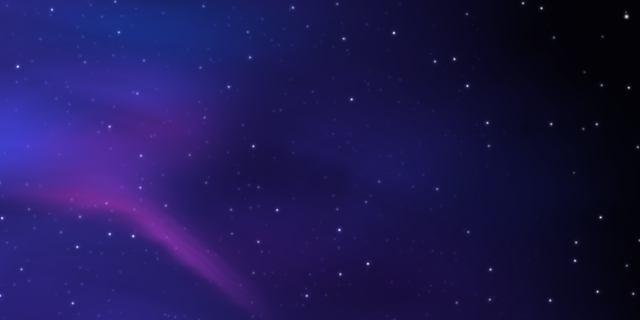
Write a Shadertoy shader that draws this background.

```glsl
// Deep-space nebula: violet and blue gas at the left fading to black, with scattered stars.

vec3 hash3(vec2 p) {
    vec3 q = fract(p.xyx * vec3(0.1031, 0.1030, 0.0973));
    q += dot(q, q.yxz + 33.33);
    return fract((q.xxy + q.yzz) * q.zyx);
}

// Layered, warped sines; roughly -1 to 1
float wisps(vec2 p) {
    float sum = 0.0, amp = 0.5;
    for (int i = 0; i < 6; i++) {
        p.y += 0.8 * sin(p.x * 0.9 + float(i) * 1.7);
        sum += amp * sin(p.y + 0.7 * sin(p.x + 2.0));
        p = mat2(1.55, -0.25, 0.25, 1.75) * p + 1.3;
        amp *= 0.6;
    }
    return sum;
}

// Soft elliptical glow
float glow(vec2 p, vec2 center, vec2 radius) {
    vec2 d = (p - center) / radius;
    return exp(-dot(d, d));
}

// One jittered star per occupied grid cell
float stars(vec2 p, float density, float chance, float size) {
    vec2 cell = floor(p * density);
    vec3 h = hash3(cell + density);
    vec2 center = (cell + 0.2 + 0.6 * h.xy) / density;
    float d = length(p - center) / size;
    float level = fract(h.z * 57.0 + h.x);
    float light = exp(-d * d) + 0.10 * exp(-0.16 * d * d);
    return step(h.z, chance) * mix(0.25, 1.0, level * level) * light;
}

void mainImage(out vec4 fragColor, in vec2 fragCoord) {
    vec2 p = fragCoord / iResolution.y;
    p.x *= 2.0 * iResolution.y / iResolution.x;

    // Gas streaks: broad billows, then fine near-level strands
    float broad = wisps(p * vec2(2.6, 6.0) + 0.6);
    float fine = wisps(p * vec2(4.0, 15.0) + vec2(3.0, 4.0 * p.x));
    vec2 q = p + vec2(0.07, 0.03) * broad + vec2(0.05, 0.008) * fine;

    // Base: indigo to black, darkest in the upper right
    float across = q.x + 0.38 * (q.y - 0.5);
    vec3 col = mix(vec3(0.16, 0.14, 0.47), vec3(0.11, 0.085, 0.32), smoothstep(0.1, 0.9, across));
    col = mix(col, vec3(0.055, 0.045, 0.18), smoothstep(0.95, 1.65, across));
    col = mix(col, vec3(0.008, 0.007, 0.028), smoothstep(1.4, 2.0, across));

    // Blue clouds
    col = mix(col, vec3(0.08, 0.19, 0.53), 0.75 * glow(q, vec2(0.50, 0.91), vec2(0.36, 0.15)));
    col = mix(col, vec3(0.25, 0.25, 0.82), 0.9 * glow(q, vec2(0.0, 0.56), vec2(0.34, 0.19)));
    col = mix(col, vec3(0.25, 0.21, 0.70), 0.8 * glow(q, vec2(0.40, 0.70), vec2(0.25, 0.11)));
    col = mix(col, vec3(0.13, 0.11, 0.41), 0.75 * glow(q, vec2(1.26, 0.46), vec2(0.24, 0.16)));
    col = mix(col, vec3(0.05, 0.06, 0.23), 0.6 * glow(q, vec2(1.58, 0.42), vec2(0.32, 0.16)));

    // Dark violet hollows
    col = mix(col, vec3(0.085, 0.06, 0.26), 0.7 * glow(q, vec2(0.84, 0.44), vec2(0.24, 0.12)));
    col = mix(col, vec3(0.09, 0.04, 0.21), 0.7 * glow(q, vec2(1.24, 0.12), vec2(0.40, 0.18)));
    col = mix(col, vec3(0.17, 0.08, 0.36), 0.6 * glow(q, vec2(0.84, 0.22), vec2(0.22, 0.13)));
    col = mix(col, vec3(0.14, 0.10, 0.40), 0.7 * glow(q, vec2(0.17, 0.06), vec2(0.36, 0.15)));

    // Violet plume above the bend
    col = mix(col, vec3(0.38, 0.17, 0.65), 0.8 * glow(q, vec2(0.40, 0.57), vec2(0.20, 0.09)));
    col = mix(col, vec3(0.35, 0.18, 0.62), 0.55 * glow(q, vec2(0.34, 0.44), vec2(0.20, 0.10)));

    // Magenta ribbon: level at the left, then bending down to the right
    vec2 r = mix(p, q, 0.5);
    float t = r.x - 0.40;
    float bend = 0.5 * (t + sqrt(t * t + 0.01));
    float off = r.y - (0.39 - 0.85 * bend);
    float width = off > 0.0 ? 0.09 : 0.055;
    float along = smoothstep(-0.15, 0.3, r.x) * (1.0 - smoothstep(0.5, 0.92, r.x));
    float strands = wisps(vec2(p.x * 2.5, off * 38.0 + 1.0));
    float ribbon = exp(-off * off / (width * width)) * along;
    col = mix(col, vec3(0.47, 0.18, 0.62), clamp(ribbon * (0.78 + 0.22 * strands), 0.0, 1.0));

    // Streaked light and shade in the gas
    col *= 1.0 + 0.13 * broad + 0.09 * fine;

    // Faint dust, then bright stars
    float dust = stars(p, 30.0, 0.20, 0.0036) + stars(p + 5.3, 21.0, 0.15, 0.003);
    col += vec3(0.30, 0.33, 0.55) * 0.32 * dust * (1.0 - smoothstep(0.9, 2.0, p.x));
    col += vec3(0.85, 0.88, 1.0) * 0.95 * stars(p + 2.7, 11.0, 0.36, 0.0036);
    col += 0.9 * glow(p, vec2(1.958, 0.948), vec2(0.006));

    fragColor = vec4(clamp(col, 0.0, 1.0), 1.0);
}
```
